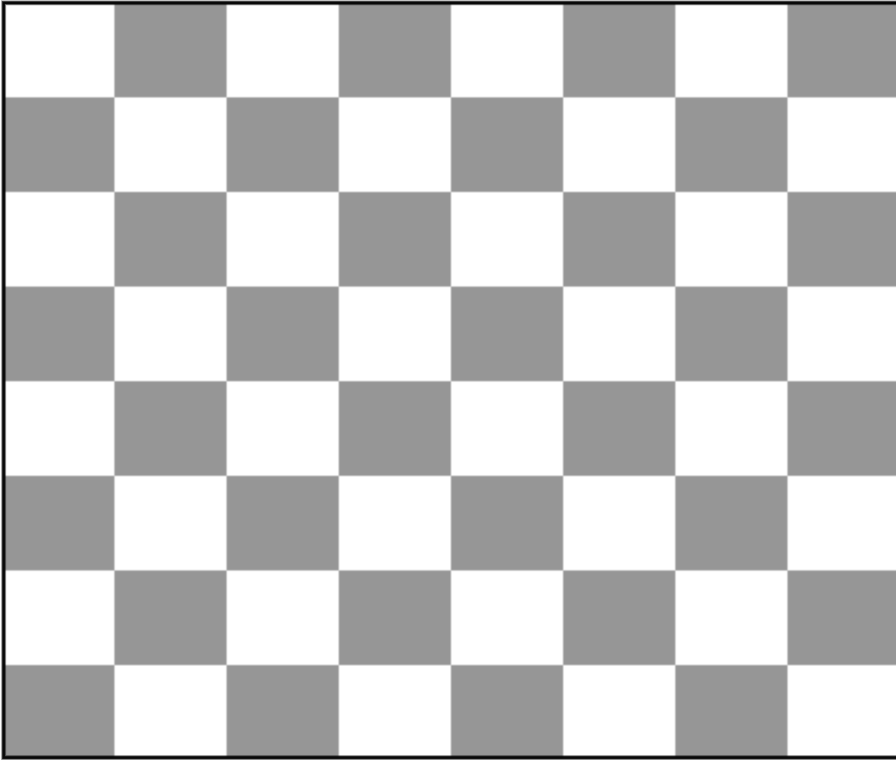
Give the GLSL for this pattern, as a WebGL 1 fragment shader.

```glsl
precision highp float;

uniform vec2 u_resolution;

const vec3 WHITE = vec3(1.0);
const vec3 GREY = vec3(0.588);
const vec3 INK = vec3(0.03);

const vec2 TILE = vec2(0.1252, 0.1245);         // eight tiles each way, as canvas fractions
const vec2 BOARD_ORIGIN = vec2(0.0025, 0.0004);
const float EDGE_SOFTNESS = 0.0017;             // lengths in canvas widths
const float LINE_HALF_WIDTH = 0.0021;
const float LINE_SOFTNESS = 0.0015;
const vec3 FRAME_INSET = vec3(0.0041, 0.0027, 0.0032); // left, bottom, top

// Square wave from -1 to 1 with soft steps at whole numbers
float softSquareWave(float x, float softness) {
  float toEdge = 0.5 - abs(fract(x) - 0.5);
  float side = 1.0 - 2.0 * mod(floor(x), 2.0);
  return side * (2.0 * smoothstep(-softness, softness, toEdge) - 1.0);
}

// 1 on tiles whose column and row add to an even number
float checker(vec2 cell, vec2 softness) {
  float columns = softSquareWave(cell.x, softness.x);
  float rows = softSquareWave(cell.y, softness.y);
  return 0.5 + 0.5 * columns * rows;
}

// Signed distance into a frame that runs off the right side
float openFrame(vec2 p, float height, vec3 inset) {
  float vertical = min(p.y - inset.y, height - inset.z - p.y);
  return min(p.x - inset.x, vertical);
}

// Coverage of a soft line around distance zero
float softLine(float distance, float halfWidth, float softness) {
  return 1.0 - smoothstep(-softness, softness, abs(distance) - halfWidth);
}

void main() {
  vec2 p = gl_FragCoord.xy / u_resolution.x;
  float height = u_resolution.y / u_resolution.x;
  float pixel = 1.0 / u_resolution.x;

  // Checkerboard
  vec2 canvas = vec2(1.0, height);
  vec2 pitch = TILE * canvas;
  vec2 cell = (p - BOARD_ORIGIN * canvas) / pitch;
  float softness = max(EDGE_SOFTNESS, 0.5 * pixel);
  vec3 color = mix(WHITE, GREY, checker(cell, softness / pitch));

  // White margin and dark outline
  float inside = openFrame(p, height, FRAME_INSET);
  color = mix(WHITE, color, smoothstep(-0.5 * pixel, 0.5 * pixel, inside));
  float line = softLine(inside, LINE_HALF_WIDTH, max(LINE_SOFTNESS, 0.5 * pixel));
  color = mix(color, INK, line);

  gl_FragColor = vec4(color, 1.0);
}
```
